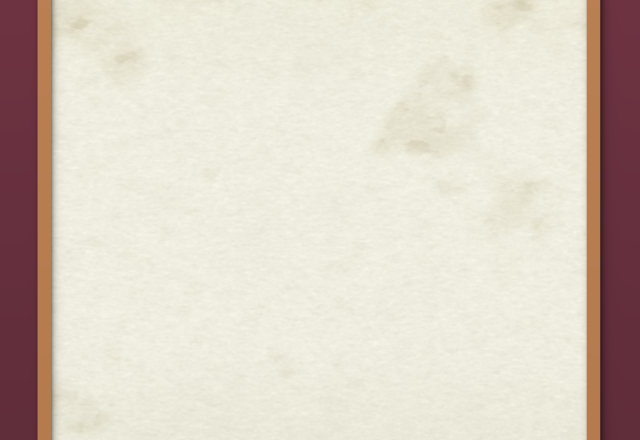
Reproduce this background procedurally as a Shadertoy shader.

```glsl
// Aged cream paper between two copper strips on a maroon wall.
// Sparse cellular noise, summed at several scales, makes stains, flecks and
// fibres; soft exponential shadows give the strips their depth.

vec2 hash2(vec2 cell) {
    vec3 q = fract(cell.xyx * vec3(0.1031, 0.1030, 0.0973));
    q += dot(q, q.yzx + 33.33);
    return fract((q.xx + q.yz) * q.zy);
}

// Signed soft spots, one per cell, averaging to zero
float spotNoise(vec2 p) {
    vec2 cell = floor(p), local = fract(p);
    float sum = 0.0;
    for (int y = -1; y <= 1; y++) {
        for (int x = -1; x <= 1; x++) {
            vec2 offset = vec2(x, y);
            vec2 toSpot = offset + hash2(cell + offset) - local;
            float fall = max(0.0, 1.0 - dot(toSpot, toSpot));
            float strength = hash2(cell + offset + 71.0).x * 2.0 - 1.0;
            sum += strength * fall * fall * fall;
        }
    }
    return sum;
}

float layeredSpots(vec2 p) {
    float sum = 0.0, weight = 0.5;
    for (int i = 0; i < 4; i++) {
        sum += weight * spotNoise(p);
        p = mat2(1.6, 1.2, -1.2, 1.6) * p + 17.3;
        weight *= 0.6;
    }
    return sum;
}

vec3 paperColor(vec2 uv, vec2 p) {
    float cloud = layeredSpots(p * vec2(4.0, 4.6) + 5.0);
    float stain = smoothstep(0.08, 0.65, cloud);
    float fleck = smoothstep(0.1, 0.6, layeredSpots(p * vec2(20.0, 32.0) + 40.0));
    float fibre = spotNoise(p * vec2(55.0, 150.0))
                + spotNoise(p * vec2(130.0, 210.0) + 9.0);

    vec3 color = vec3(0.938, 0.932, 0.876) + 0.010 * cloud;
    color -= vec3(0.045, 0.052, 0.070) * stain;
    color -= vec3(0.035, 0.040, 0.055) * fleck * (0.3 + stain);
    color += 0.013 * fibre;

    // Gentle ageing toward the top and bottom
    color -= vec3(0.018, 0.018, 0.022) * smoothstep(0.25, 0.0, uv.y);
    color -= vec3(0.010, 0.012, 0.020) * smoothstep(0.75, 1.0, uv.y);

    // Shadow cast by the left strip, faint shading by the right one
    color *= 1.0 - 0.48 * exp(-max(uv.x - 0.080, 0.0) / 0.0045);
    color *= 1.0 - 0.12 * exp(-max(0.9167 - uv.x, 0.0) / 0.0035);
    return color;
}

vec3 wallColor(vec2 uv) {
    vec3 color = mix(vec3(0.375, 0.175, 0.230), vec3(0.430, 0.200, 0.255), uv.y);
    color *= 1.0 - 0.55 * exp(-abs(uv.x - 0.938) / 0.0055);
    color *= 1.0 - 0.20 * exp(-abs(uv.x - 0.0586) / 0.0025);
    return color;
}

// Smooth coverage of a vertical band
float band(float x, float left, float right) {
    float soft = 0.6 / iResolution.x;
    return smoothstep(left - soft, left + soft, x)
         * (1.0 - smoothstep(right - soft, right + soft, x));
}

void mainImage(out vec4 fragColor, in vec2 fragCoord) {
    vec2 uv = fragCoord / iResolution.xy;
    vec2 p = fragCoord / iResolution.y;

    vec3 copper = mix(vec3(0.71, 0.48, 0.30), vec3(0.73, 0.50, 0.32), uv.y);
    vec3 color = wallColor(uv);
    color = mix(color, copper, band(uv.x, 0.0586, 0.938));
    color = mix(color, paperColor(uv, p), band(uv.x, 0.080, 0.9167));
    fragColor = vec4(clamp(color, 0.0, 1.0), 1.0);
}
```
